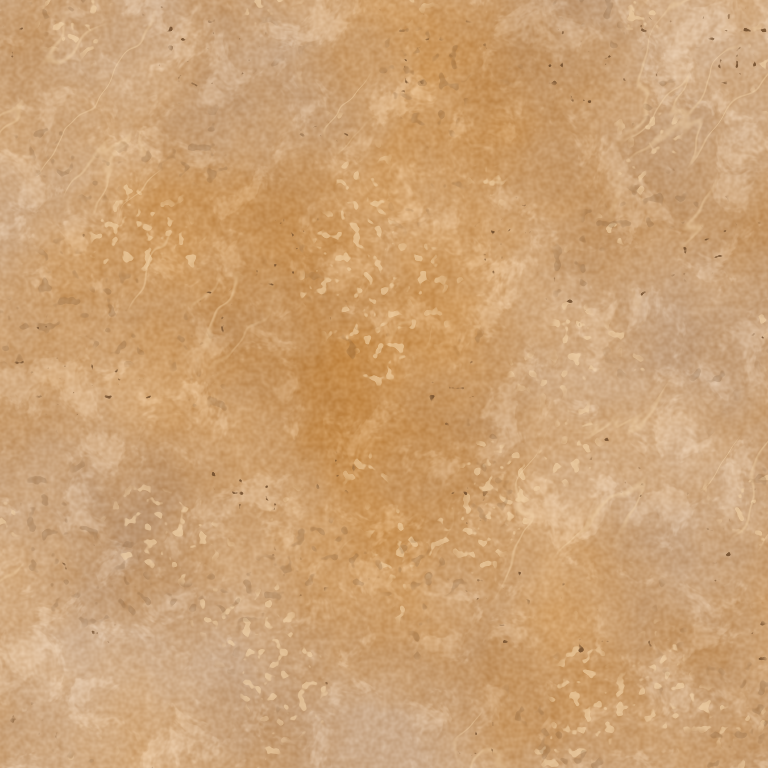
This texture is drawn by a Shadertoy shader. Its source:

```glsl
const vec3 SAND = vec3(0.808, 0.638, 0.456);
const vec3 TONE_AXIS = vec3(0.062, 0.084, 0.104);
const vec3 OCHRE_AXIS = vec3(0.012, -0.018, -0.062);
const vec3 PIT_BROWN = vec3(0.43, 0.29, 0.16);
const vec3 CHALK = vec3(0.95, 0.83, 0.66);

// Unit gradient from an integer hash of the lattice cell
vec2 gradientAt(ivec2 cell) {
    uvec2 q = uvec2(cell) * uvec2(1597u, 3571u);
    uint h = (q.x ^ (q.y << 7)) * 747796405u + 2891336u;
    h = ((h >> 15) ^ h) * 277803737u;
    h ^= h >> 16;
    float angle = float(h & 65535u) / 65536.0 * 6.28319;
    return vec2(cos(angle), sin(angle));
}

float gradientNoise(vec2 p) {
    vec2 base = floor(p);
    vec2 f = p - base;
    ivec2 cell = ivec2(base);
    vec2 u = f * f * f * (f * (f * 6.0 - 15.0) + 10.0);
    float a = dot(gradientAt(cell), f);
    float b = dot(gradientAt(cell + ivec2(1, 0)), f - vec2(1, 0));
    float c = dot(gradientAt(cell + ivec2(0, 1)), f - vec2(0, 1));
    float d = dot(gradientAt(cell + ivec2(1, 1)), f - vec2(1, 1));
    return mix(mix(a, b, u.x), mix(c, d, u.x), u.y);
}

float fbm(vec2 p, int octaves, float gain) {
    float sum = 0.0, amplitude = 1.0;
    for (int i = 0; i < octaves; i++) {
        sum += amplitude * gradientNoise(p);
        p = mat2(1.6, 1.2, -1.2, 1.6) * p + 17.3;
        amplitude *= gain;
    }
    return sum;
}

// Small spots that gather where the cluster noise is high
float spots(vec2 p, float scale, float threshold, float clusterScale, float clusterLevel) {
    float cluster = fbm(p * clusterScale + 41.0, 3, 0.6);
    float spot = gradientNoise(p * scale) + 0.3 * gradientNoise(p * scale * 2.1);
    return smoothstep(threshold, threshold + 0.16, spot)
         * smoothstep(clusterLevel, clusterLevel + 0.2, cluster);
}

// Thin broken streaks along a slanted direction
float streaks(vec2 p, float angle) {
    float c = cos(angle), s = sin(angle);
    vec2 q = mat2(c, -s, s, c) * p;
    float ridge = abs(fbm(q * vec2(3.0, 14.0), 3, 0.45));
    float presence = smoothstep(0.15, 0.4, fbm(p * 4.0 + 63.0, 3, 0.5));
    return (1.0 - smoothstep(0.0, 0.05, ridge)) * presence;
}

void mainImage(out vec4 fragColor, in vec2 fragCoord) {
    vec2 p = fragCoord / iResolution.y;
    vec2 centred = fragCoord / iResolution.xy - vec2(0.5, 0.55);
    vec2 warp = vec2(fbm(p * 9.0 + 5.0, 3, 0.5), fbm(p * 9.0 + 29.0, 3, 0.5));
    vec2 warped = p + 0.025 * warp;

    // Broad clouds and crumbly pale flakes
    float clouds = fbm(warped * 3.5 + 11.0, 6, 0.6);
    float flakes = smoothstep(0.08, 0.5, fbm(warped * 13.0 + 3.0, 5, 0.68));
    float grain = 0.9 * gradientNoise(p * 95.0) + 0.85 * gradientNoise(p * 185.0 + 7.0);
    float edgeLight = smoothstep(0.1, 0.55, length(centred)) - 0.5;
    float tone = 1.05 * clouds + 0.8 * (flakes - 0.25) + 0.75 * grain + 0.3 * edgeLight;

    // Ochre staining, strongest near the middle
    float ochre = 1.6 * fbm(warped * 3.0 + 77.0, 5, 0.55)
                + 1.5 * exp(-9.0 * dot(centred, centred)) - 0.5;
    vec3 color = SAND + TONE_AXIS * tone + OCHRE_AXIS * clamp(ochre, -1.2, 1.7);

    // Chalk specks, slanted streaks and dark pits
    color = mix(color, CHALK, 0.6 * spots(p, 70.0, 0.2, 5.0, 0.12));
    color = mix(color, CHALK, 0.4 * streaks(warped, 0.95));
    color = mix(color, PIT_BROWN, 0.2 * spots(p + 5.0, 60.0, 0.22, 6.0, 0.15));
    color = mix(color, PIT_BROWN, 0.85 * spots(p + 9.0, 88.0, 0.42, 7.0, 0.22));

    fragColor = vec4(clamp(color, 0.0, 1.0), 1.0);
}
```
